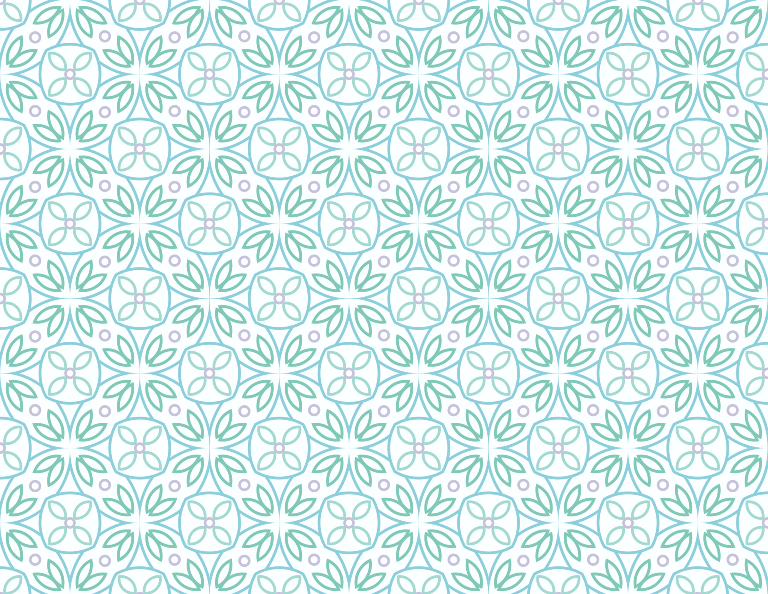
Give the GLSL for this pattern, as a WebGL 1 fragment shader.

```glsl
precision highp float;

uniform vec2 u_resolution;

// Layout, in units of half a horizontal repeat
const float REPEATS_ACROSS = 5.505;
const vec2 HALF_CELL = vec2(1.0, 1.072);
const vec2 FIRST_FLOWER = vec2(1.0035, 1.064);   // from the upper left

// Half widths of the strokes
const float FRAME_STROKE = 0.020;
const float PETAL_STROKE = 0.020;
const float LEAF_STROKE = 0.021;
const float RING_STROKE = 0.019;

// Shapes
const float CUSHION_RADIUS = 0.688;
const float CUSHION_SHIFT = 0.258;
const vec2 PETAL_BASE = vec2(0.065, 0.065);
const vec2 PETAL_TIP = vec2(0.294, 0.301);
const float PETAL_HALF_WIDTH = 0.082;
const vec2 LEAF_BASE = vec2(0.186, 0.029);
const vec2 LEAF_TIP = vec2(0.595, 0.143);
const float LEAF_HALF_WIDTH = 0.072;
const float HEART_RADIUS = 0.064;
const float BEAD_RADIUS = 0.069;
const float BEAD_DRIFT = 0.008;

const vec3 PAPER = vec3(0.99, 1.00, 1.00);
const vec3 BLUE = vec3(0.55, 0.81, 0.86);
const vec3 MINT = vec3(0.64, 0.85, 0.82);
const vec3 GREEN = vec3(0.50, 0.79, 0.72);
const vec3 LAVENDER = vec3(0.78, 0.76, 0.86);

// Signed distance to a pointed lens running from base to tip
float lens(vec2 p, vec2 base, vec2 tip, float halfWidth) {
  vec2 axis = normalize(tip - base);
  float halfLength = 0.5 * length(tip - base);
  vec2 d = p - 0.5 * (base + tip);
  vec2 q = abs(vec2(dot(d, vec2(-axis.y, axis.x)), dot(d, axis)));
  float shift = 0.5 * (halfLength * halfLength / halfWidth - halfWidth);
  return length(q + vec2(shift, 0.0)) - shift - halfWidth;
}

// Four arcs meeting in corners on the diagonals
float cushion(vec2 p) {
  vec2 shift = vec2(CUSHION_SHIFT, 0.0);
  return max(length(p + shift), length(p + shift.yx)) - CUSHION_RADIUS;
}

// Distance to the elliptic arc joining two star points, positive inside the star
float starSide(vec2 p) {
  vec2 d = p - HALF_CELL;
  float e = length(d / HALF_CELL);
  return (e - 1.0) * e / length(d / (HALF_CELL * HALF_CELL));
}

float coverage(float d, float pixel) {
  return 1.0 - smoothstep(-0.5 * pixel, 0.5 * pixel, d);
}

float stroke(float d, float halfWidth, float pixel) {
  return coverage(abs(d) - halfWidth, pixel);
}

void main() {
  float pixel = 2.0 * REPEATS_ACROSS / u_resolution.x;
  vec2 p = vec2(gl_FragCoord.x, u_resolution.y - gl_FragCoord.y) * pixel;

  // Repeat, mirror, then fold onto the nearest flower of the staggered rows
  vec2 cell = mod(p - FIRST_FLOWER + HALF_CELL, 2.0 * HALF_CELL) - HALF_CELL;
  vec2 quarter = abs(cell);
  vec2 f = quarter;
  if (dot(f / HALF_CELL, vec2(1.0)) > 1.0) f = HALF_CELL - f;

  // Blue star, cut by the cushion around each flower
  float cushionDist = cushion(f);
  float star = stroke(starSide(f) - FRAME_STROKE, FRAME_STROKE, pixel);
  star *= 1.0 - coverage(cushionDist, pixel);
  float frame = max(star, stroke(cushionDist, FRAME_STROKE, pixel));
  vec3 color = mix(PAPER, BLUE, frame);

  // Leaf pairs pointing at the star points
  vec2 along = normalize(HALF_CELL * vec2(-1.0, 1.0));
  vec2 across = vec2(along.y, -along.x);
  vec2 fromMiddle = f - 0.5 * HALF_CELL;
  vec2 leafPos = vec2(0.5 * length(HALF_CELL) - abs(dot(fromMiddle, along)),
                      abs(dot(fromMiddle, across)));
  float leaf = lens(leafPos, LEAF_BASE, LEAF_TIP, LEAF_HALF_WIDTH);
  color = mix(color, GREEN, stroke(leaf, LEAF_STROKE, pixel));

  // Petals and the ring at the heart of the flower
  float petal = lens(f, PETAL_BASE, PETAL_TIP, PETAL_HALF_WIDTH);
  color = mix(color, MINT, stroke(petal, PETAL_STROKE, pixel));
  float heart = length(f) - HEART_RADIUS;
  color = mix(color, PAPER, coverage(heart, pixel));
  color = mix(color, LAVENDER, stroke(heart, RING_STROKE, pixel));

  // Beads between the leaf pairs, set slightly off centre in turn
  float drift = cell.x < 0.0 ? -BEAD_DRIFT : BEAD_DRIFT;
  float bead = length(quarter - 0.5 * HALF_CELL - vec2(0.0, drift)) - BEAD_RADIUS;
  color = mix(color, LAVENDER, stroke(bead, RING_STROKE, pixel));

  gl_FragColor = vec4(color, 1.0);
}
```
